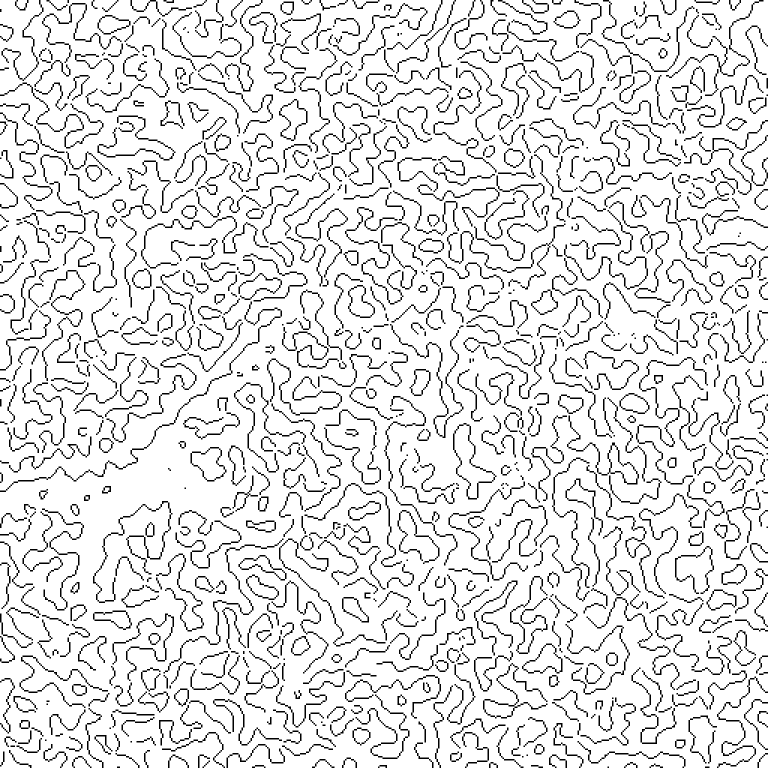
A WebGL 2 fragment shader for this texture:

```glsl
#version 300 es
precision highp float;
precision highp int;
// Thin black edge tracing on white: meandering outlines, small loops and loose ends.
// Two gradient noise layers form a field; dots on a fine grid mark its sign changes,
// flat spots break the lines, and a few broad creases add long strokes.

#define GRID 512.0        // dots across the canvas, one dot is one line width
#define FINE_FREQ 52.0    // cells across for the rotated layer
#define COARSE_FREQ 45.0  // cells across for the upright layer
#define LAYER_TURN 0.62   // angle of the rotated layer, radians
#define MIN_SLOPE 0.036   // field change per dot below which lines break
#define CREASE_FREQ 2.6   // cells across for the long strokes
#define CREASE_WIDTH 0.035
#define CREASE_GAIN 1.0
#define INK vec3(0.0)
#define PAPER vec3(1.0)

uniform vec2 u_resolution;
out vec4 fragColor;

// Integer hash of a lattice point, giving a unit gradient.
vec2 latticeGradient(ivec2 cell) {
  uvec2 q = uvec2(cell);
  uint h = q.x * 1597334677u ^ q.y * 3812015801u;
  h = (h ^ (h >> 16)) * 2146121005u;
  h = (h ^ (h >> 15)) * 2221713035u;
  h ^= h >> 16;
  float angle = float(h & 65535u) * (6.2831853 / 65536.0);
  return vec2(cos(angle), sin(angle));
}

float gradientNoise(vec2 p) {
  ivec2 cell = ivec2(floor(p));
  vec2 f = fract(p);
  vec2 fade = f * f * f * (f * (f * 6.0 - 15.0) + 10.0);
  float a = dot(latticeGradient(cell), f);
  float b = dot(latticeGradient(cell + ivec2(1, 0)), f - vec2(1.0, 0.0));
  float c = dot(latticeGradient(cell + ivec2(0, 1)), f - vec2(0.0, 1.0));
  float d = dot(latticeGradient(cell + ivec2(1, 1)), f - vec2(1.0));
  return mix(mix(a, b, fade.x), mix(c, d, fade.x), fade.y);
}

// Signed field whose zero level is traced; p is in canvas units.
float field(vec2 p) {
  float c = cos(LAYER_TURN), s = sin(LAYER_TURN);
  vec2 turned = mat2(c, s, -s, c) * p;
  float grain = 0.7 * (gradientNoise(p * COARSE_FREQ + 17.3)
                     + gradientNoise(turned * FINE_FREQ + 91.7));

  // A steep step along parts of a broad contour gives a long stroke.
  float d = gradientNoise(p * CREASE_FREQ + 43.2) / CREASE_WIDTH;
  float patchMask = smoothstep(0.08, 0.22, gradientNoise(p * CREASE_FREQ + 203.6));
  return grain + CREASE_GAIN * patchMask * d * exp(-d * d);
}

// 1 on dots that lie just inside the zero level, where the slope is steep enough.
float edgeDot(vec2 p) {
  vec2 center = (floor(p * GRID) + 0.5) / GRID;
  vec2 stepX = vec2(1.0 / GRID, 0.0);
  float here = field(center);
  float left = field(center - stepX);
  float right = field(center + stepX);
  float below = field(center - stepX.yx);
  float above = field(center + stepX.yx);
  float lowest = min(min(left, right), min(below, above));
  float slope = 0.5 * length(vec2(right - left, above - below));
  return (here > 0.0 && lowest <= 0.0 && slope > MIN_SLOPE) ? 1.0 : 0.0;
}

void main() {
  // Four samples per pixel smooth the dot edges at any canvas size.
  float coverage = 0.0;
  for (int i = 0; i < 4; i++) {
    vec2 offset = vec2(i & 1, i >> 1) * 0.5 - 0.25;
    coverage += 0.25 * edgeDot((gl_FragCoord.xy + offset) / u_resolution);
  }
  fragColor = vec4(mix(PAPER, INK, coverage), 1.0);
}
```
